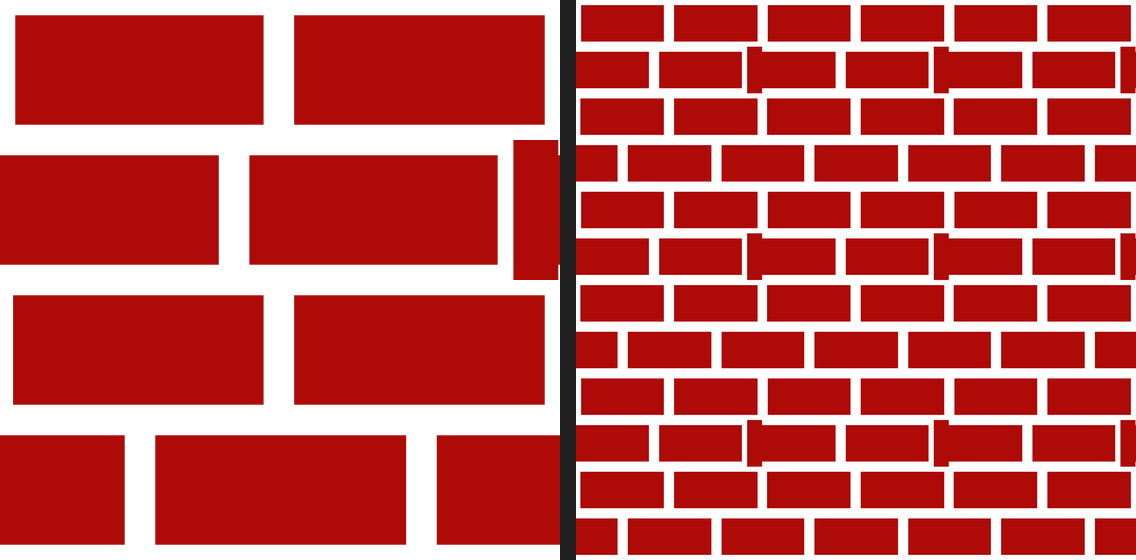
Left: one tile. Right: repeated 3 by 3.
Write a WebGL 2 fragment shader that draws this pattern.

```glsl
#version 300 es
precision highp float;

#define ROWS 4.0
#define MORTAR_HALF 0.0273
#define BRICK_PITCH 0.498
#define BASE_PITCH 0.5026
#define BASE_SHIFT 0.25
#define SHIFT_STEP 0.084
#define JOINT_TRIM 0.00195
#define BLOCK_LEFT 0.9167
#define BLOCK_RIGHT 0.997
#define BLOCK_ROW 2.0
#define BRICK_RED vec3(0.68, 0.04, 0.03)
#define MORTAR_WHITE vec3(1.0)

uniform vec2 u_resolution;
out vec4 fragColor;

// Signed offset from a joint, wrapped around the canvas
float wrappedOffset(float x, float joint) {
    return fract(x - joint + 0.5) - 0.5;
}

// One-pixel edge coverage, positive distance is inside
vec2 coverage(vec2 dist) {
    return clamp(dist * u_resolution + 0.5, 0.0, 1.0);
}

// Two bricks per row, with a different joint position in each course
float brickMask(vec2 uv, float row) {
    float staggered = 1.0 - mod(row, 2.0);
    float firstJoint = staggered * (BASE_SHIFT + SHIFT_STEP * row);
    float pitch = row < 0.5 ? BASE_PITCH : BRICK_PITCH;
    float trim = row == 1.0 ? JOINT_TRIM : 0.0;

    float first = abs(wrappedOffset(uv.x, firstJoint) + trim) + trim;
    float second = abs(wrappedOffset(uv.x, firstJoint + pitch));
    float bed = abs(fract(uv.y * ROWS + 0.5) - 0.5) / ROWS;

    vec2 inside = coverage(vec2(min(first, second), bed) - MORTAR_HALF);
    return inside.x * inside.y;
}

// Full-height block that fills the mortar around one brick end
float blockMask(vec2 uv) {
    vec2 center = vec2(0.5 * (BLOCK_LEFT + BLOCK_RIGHT), (BLOCK_ROW + 0.5) / ROWS);
    vec2 halfSize = 0.5 * vec2(BLOCK_RIGHT - BLOCK_LEFT, 1.0 / ROWS);
    vec2 inside = coverage(halfSize - abs(uv - center));
    return inside.x * inside.y;
}

void main() {
    vec2 uv = gl_FragCoord.xy / u_resolution;
    float row = floor(uv.y * ROWS);
    float brick = max(brickMask(uv, row), blockMask(uv));
    fragColor = vec4(mix(MORTAR_WHITE, BRICK_RED, brick), 1.0);
}
```
